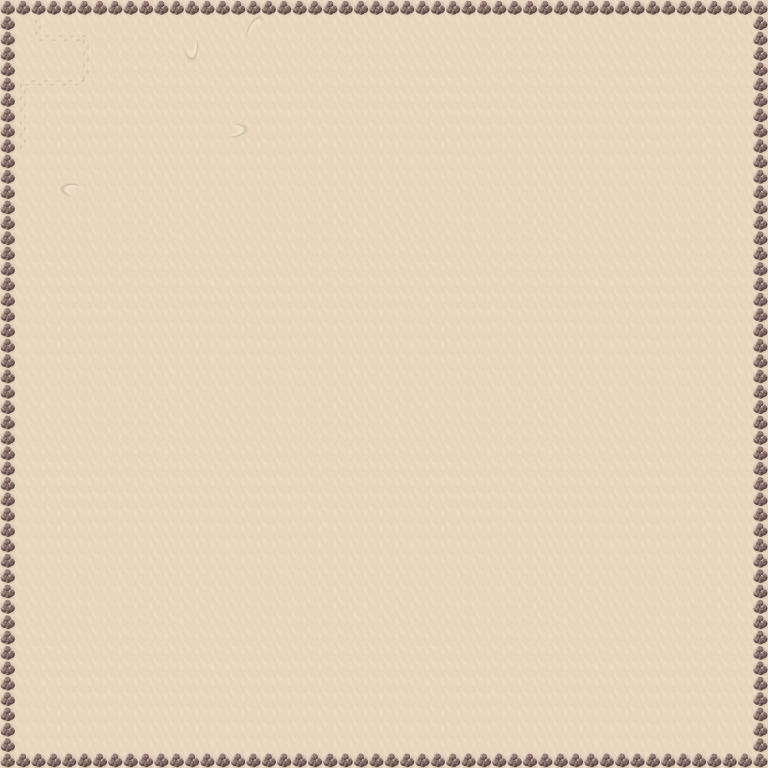
This background is drawn by a Shadertoy shader. Its source:

```glsl
// A square of pale rippled sand framed by a single row of brown boulders.
// The canvas is a 50 x 50 grid of tiles: sand repeats per tile, rocks fill the rim,
// and a footprint trail and four wind-carved crescents lie in the upper left.

const float TILES = 50.0;
const float TAU = 6.28318;
const vec3 SAND = vec3(0.912, 0.843, 0.750);
const vec3 SAND_RANGE = vec3(0.021, 0.025, 0.033);
const vec3 SAND_SHADE = vec3(0.76, 0.69, 0.61);
const vec3 SAND_LIGHT = vec3(0.95, 0.91, 0.85);
const vec3 ROCK_DARK = vec3(0.36, 0.27, 0.26);
const vec3 ROCK_MID = vec3(0.55, 0.45, 0.42);
const vec3 ROCK_LIGHT = vec3(0.77, 0.72, 0.69);
const float STEP_LENGTH = 0.40;   // footprint spacing, in tiles
const float STRIDE_WIDTH = 0.13;  // sideways offset of each foot
const vec2 CRESCENT_SIZE = vec2(0.90, 0.42);

// Trail corners, in tiles from the upper left
const vec2 TRAIL[6] = vec2[6](vec2(2.5, 1.2), vec2(2.5, 2.5), vec2(5.6, 2.5),
                              vec2(5.6, 5.4), vec2(1.5, 5.4), vec2(1.5, 9.8));
// Crescents: centre, tilt of the long axis, direction the ridge faces
const vec4 CRESCENTS[4] = vec4[4](vec4(12.45, 2.95, 1.55, 0.90),
                                  vec4(16.60, 1.95, -1.10, -2.30),
                                  vec4(15.10, 8.50, -0.12, 0.50),
                                  vec4(4.95, 12.45, 0.22, -2.50));

vec2 gradient(vec2 cell) {
    float h = fract(sin(dot(cell, vec2(127.1, 311.7))) * 4375.85);
    return vec2(cos(TAU * h), sin(TAU * h));
}

// Gradient noise that wraps after "period" cells
float periodicNoise(vec2 p, float period) {
    vec2 i = floor(p), f = fract(p);
    vec2 u = f * f * f * (f * (f * 6.0 - 15.0) + 10.0);
    float corner[4];
    for (int k = 0; k < 4; k++) {
        vec2 o = vec2(k % 2, k / 2);
        corner[k] = dot(gradient(mod(i + o, period)), f - o);
    }
    return mix(mix(corner[0], corner[1], u.x), mix(corner[2], corner[3], u.x), u.y);
}

// Steep slanted ripples with a fine grain
vec3 sandColor(vec2 p) {
    float warp = periodicNoise(p * 3.0, 3.0);
    float ripple = sin(TAU * (2.0 * p.x - p.y + 0.35 * warp));
    float rows = sin(TAU * (p.y + 0.2 * sin(TAU * p.x)));
    float grain = periodicNoise(p * 5.0 + 0.3, 5.0);
    return SAND + SAND_RANGE * (0.35 * ripple + 0.3 * rows + 0.25 * ripple * rows + 0.6 * grain);
}

// Alternating oval prints along the trail
float footprints(vec2 p, float px) {
    float mask = 0.0;
    for (int i = 0; i < 5; i++) {
        vec2 a = TRAIL[i], b = TRAIL[i + 1];
        float len = length(b - a);
        vec2 dir = (b - a) / len, d = p - a;
        float along = dot(d, dir), side = d.x * dir.y - d.y * dir.x;
        float n = floor(along / STEP_LENGTH);
        float foot = (mod(n, 2.0) * 2.0 - 1.0) * STRIDE_WIDTH;
        vec2 q = vec2(along - (n + 0.5) * STEP_LENGTH, side - foot);
        float dist = (length(q / vec2(0.14, 0.08)) - 1.0) * 0.08;
        float inside = step(0.0, along) * step(along, len);
        mask = max(mask, inside * (1.0 - smoothstep(-px, px, dist)));
    }
    return mask;
}

// x: shaded outer groove, y: bright inner ridge
vec2 crescent(vec2 p, vec4 mark) {
    vec2 d = p - mark.xy;
    float c = cos(mark.z), s = sin(mark.z);
    float r = length(vec2(c * d.x + s * d.y, c * d.y - s * d.x) / CRESCENT_SIZE);
    vec2 facing = vec2(cos(mark.w), sin(mark.w));
    float fade = smoothstep(-0.25, 0.75, dot(d, facing) / max(length(d), 0.001));
    vec2 band = (vec2(r) - vec2(0.98, 0.68)) / vec2(0.13, 0.20);
    return fade * exp(-band * band);
}

// Clustered round lobes lit from the upper left; alpha is coverage
vec4 boulder(vec2 q, float px) {
    const vec3 LOBES[4] = vec3[4](vec3(-0.03, -0.22, 0.23), vec3(-0.20, 0.12, 0.26),
                                  vec3(0.20, 0.10, 0.26), vec3(0.02, 0.20, 0.25));
    float dist = 1.0, second = 1.0;
    vec2 normal = vec2(0.0);
    for (int i = 0; i < 4; i++) {
        vec2 d = q - LOBES[i].xy;
        float lobe = length(d) - LOBES[i].z;
        second = min(second, max(lobe, dist));
        if (lobe < dist) { dist = lobe; normal = d / LOBES[i].z; }
    }
    float light = 0.48 - dot(normal, vec2(0.28, 0.34)) + 0.5 * periodicNoise(q * 6.0, 6.0);
    light *= mix(0.55, 1.0, smoothstep(0.0, 0.09, second - dist));
    vec3 col = mix(ROCK_DARK, ROCK_MID, smoothstep(0.05, 0.48, light));
    col = mix(col, ROCK_LIGHT, smoothstep(0.48, 0.95, light));
    return vec4(col, 1.0 - smoothstep(-px, px, dist));
}

void mainImage(out vec4 fragColor, in vec2 fragCoord) {
    vec2 uv = fragCoord / iResolution.xy;
    vec2 p = vec2(uv.x, 1.0 - uv.y) * TILES;   // tile units, y downwards
    float px = 0.6 * TILES / min(iResolution.x, iResolution.y);
    vec3 col = sandColor(p);

    // Pressed marks in the sand
    col = mix(col, SAND_LIGHT, 0.35 * footprints(p - vec2(0.08), px));
    col = mix(col, SAND_SHADE, 0.38 * footprints(p, px));
    for (int i = 0; i < 4; i++) {
        vec2 m = crescent(p, CRESCENTS[i]);
        col = mix(col, SAND_SHADE, 0.65 * m.x);
        col = mix(col, SAND_LIGHT, 0.65 * m.y);
    }

    // Boulders on the outermost ring of tiles
    vec2 edge = min(p, TILES - p);
    if (min(edge.x, edge.y) < 1.0) {
        vec2 q = fract(p) - 0.5;
        float shadow = 1.0 - smoothstep(0.36, 0.56, length(q - vec2(0.04, 0.06)));
        col = mix(col, SAND_SHADE, 0.5 * shadow);
        vec4 rock = boulder(q, px);
        col = mix(col, rock.rgb, rock.a);
    }
    fragColor = vec4(col, 1.0);
}
```
